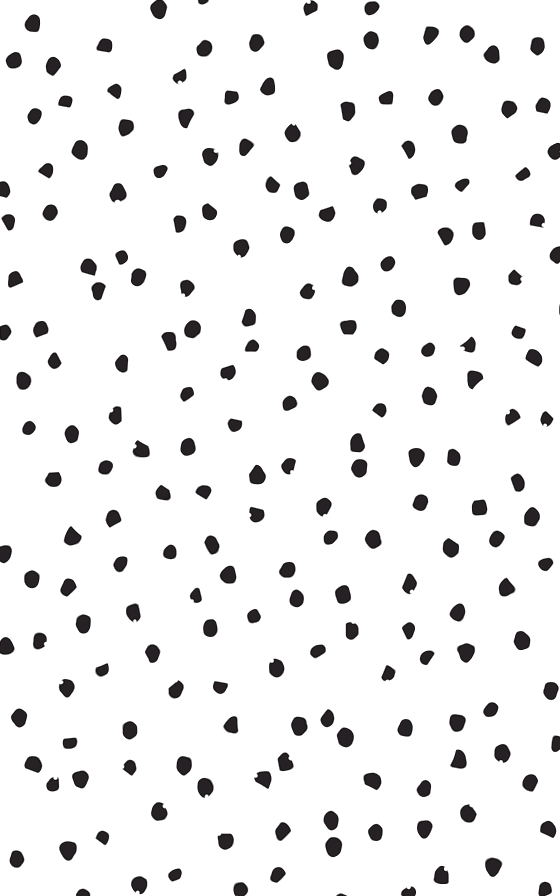
Reproduce this pattern procedurally as a Shadertoy shader.

```glsl
// Scattered hand-cut ink dots on white paper. A turned, jittered lattice places
// one dot per cell; each dot is a leaning egg, wobbled by gradient noise,
// often trimmed along a flat side and sometimes nicked at the rim.

const vec3 PAPER = vec3(1.0);
const vec3 INK = vec3(0.15, 0.13, 0.14);
const vec3 INK_RIM = vec3(0.09, 0.08, 0.08);

const float CELL = 0.056;                // lattice step, in canvas heights
const float LATTICE_TURN = 0.33;         // radians
const float JITTER = 0.27;               // the rest is in cell units
const vec2 DOT_RADII = vec2(0.146, 0.176);
const vec2 SIZE_RANGE = vec2(1.06, 0.84); // upright dots to leaning dots
const vec2 LEAN_RANGE = vec2(-0.1, 0.95);
const float TAPER = 1.3;
const float WOBBLE = 0.035;
const float WOBBLE_FREQ = 6.0;
const float TRIM_SHARE = 0.55;
const float NICK_SHARE = 0.24;
const float NICK_RADIUS = 0.042;
const float CORNER = 0.02;               // rounding of trimmed corners
const float RIM_DEPTH = 0.028;
const float EDGE_PIXELS = 1.15;

// Integer hash: three values in 0..1 for a cell and a seed.
vec3 hash3(vec2 cell, int seed) {
    uvec3 v = uvec3(ivec3(ivec2(cell), seed)) * 1664525u + 1013904223u;
    v.x += v.y * v.z; v.y += v.z * v.x; v.z += v.x * v.y;
    v ^= v >> 16u;
    v.x += v.y * v.z; v.y += v.z * v.x; v.z += v.x * v.y;
    return vec3(v >> 8u) / 16777216.0;
}

vec2 direction(float turn) {
    float angle = 6.2832 * turn;
    return vec2(cos(angle), sin(angle));
}

mat2 rotation(float angle) {
    float c = cos(angle), s = sin(angle);
    return mat2(c, s, -s, c);
}

float cornerSlope(vec2 corner, vec2 offset) {
    return dot(direction(hash3(corner, 7).x), offset);
}

float gradientNoise(vec2 p) {
    vec2 i = floor(p), f = p - i;
    vec2 u = f * f * f * (f * (f * 6.0 - 15.0) + 10.0);
    vec2 e = vec2(0.0, 1.0);
    return mix(mix(cornerSlope(i, f), cornerSlope(i + e.yx, f - e.yx), u.x),
               mix(cornerSlope(i + e, f - e), cornerSlope(i + 1.0, f - 1.0), u.x), u.y);
}

float smoothMax(float a, float b, float k) {
    float h = max(k - abs(a - b), 0.0) / k;
    return max(a, b) + 0.25 * h * h * k;
}

float ellipseDistance(vec2 p, vec2 radii) {
    float k = length(p / radii);
    return k * (k - 1.0) / max(length(p / (radii * radii)), 1e-4);
}

// Signed distance to the dot of one cell, p measured from its centre.
float dotDistance(vec2 p, vec2 cell) {
    vec3 shape = hash3(cell, 1);
    vec3 trim = hash3(cell, 2);
    vec3 nick = hash3(cell, 3);

    // Leaning egg with an uneven outline
    float lean = shape.x * shape.x;
    vec2 q = rotation(mix(LEAN_RANGE.x, LEAN_RANGE.y, lean)) * p;
    q.x *= 1.0 + TAPER * (shape.y - 0.5) * q.y / DOT_RADII.y * 0.5;
    float size = mix(SIZE_RANGE.x, SIZE_RANGE.y, lean) * mix(0.95, 1.05, shape.z);
    float d = ellipseDistance(q, DOT_RADII * size);
    d += WOBBLE * gradientNoise(p * WOBBLE_FREQ + cell * 17.37);

    // Flat side
    if (trim.x < TRIM_SHARE) {
        float reach = mix(0.08, 0.125, trim.z) * size;
        d = smoothMax(d, dot(q, direction(trim.y)) - reach, CORNER);
    }
    // Small bite at the rim
    if (nick.x < NICK_SHARE) {
        vec2 bite = direction(nick.y) * DOT_RADII * size * mix(0.88, 1.05, nick.z);
        d = smoothMax(d, NICK_RADIUS - length(q - bite), CORNER);
    }
    return d;
}

void mainImage(out vec4 fragColor, in vec2 fragCoord) {
    vec2 p = fragCoord / (iResolution.y * CELL);
    mat2 lattice = rotation(LATTICE_TURN);
    vec2 home = floor(transpose(lattice) * p);

    // Nearest dot among the neighbouring cells
    float d = 1.0;
    for (int y = -1; y <= 1; y++) {
        for (int x = -1; x <= 1; x++) {
            vec2 cell = home + vec2(x, y);
            vec2 offset = (hash3(cell, 0).xy - 0.5) * 2.0 * JITTER;
            d = min(d, dotDistance(p - lattice * (cell + 0.5 + offset), cell));
        }
    }

    // Ink, slightly darker toward the rim, with a smooth edge
    float pixel = EDGE_PIXELS / (iResolution.y * CELL);
    float cover = clamp(0.5 - d / pixel, 0.0, 1.0);
    vec3 ink = mix(INK_RIM, INK, smoothstep(0.7, 1.3, -d / RIM_DEPTH));
    fragColor = vec4(mix(PAPER, ink, cover), 1.0);
}
```
